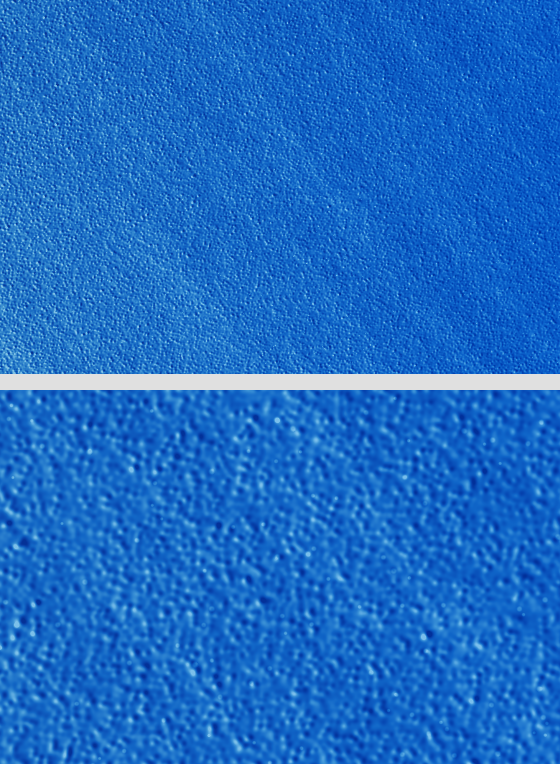
Top: the whole. Bottom: its middle third, enlarged.
A Shadertoy shader for this texture:

```glsl
const vec3 DEEP  = vec3(0.01, 0.19, 0.60);
const vec3 SHADE = vec3(0.03, 0.285, 0.70);
const vec3 BODY  = vec3(0.065, 0.40, 0.78);
const vec3 LIGHT = vec3(0.23, 0.57, 0.84);
const vec3 GLINT = vec3(0.48, 0.75, 0.92);

const float GRAIN_SCALE = 142.0;   // grains per canvas height
const vec2 LIGHT_DIR  = vec2(-0.90, -0.44);
const vec2 STREAK_DIR = vec2(0.62, -0.785);

vec3 hash3(vec2 p) {
    vec3 q = fract(p.xyx * vec3(0.1031, 0.1030, 0.0973));
    q += dot(q, q.yxz + 33.33);
    return fract((q.xxy + q.yzz) * q.zyx);
}

float valueNoise(vec2 p) {
    vec2 cell = floor(p), f = fract(p);
    f = f * f * (3.0 - 2.0 * f);
    float low  = mix(hash3(cell).x, hash3(cell + vec2(1, 0)).x, f.x);
    float high = mix(hash3(cell + vec2(0, 1)).x, hash3(cell + vec2(1, 1)).x, f.x);
    return mix(low, high, f.y);
}

vec2 rotate(vec2 p, vec2 axis) {
    return vec2(dot(p, axis), dot(p, vec2(-axis.y, axis.x)));
}

// Rounded lumps of random height and width, one per jittered cell
float lumps(vec2 p) {
    vec2 cell = floor(p);
    float height = 0.0;
    for (int y = -1; y <= 1; y++)
    for (int x = -1; x <= 1; x++) {
        vec2 id = cell + vec2(x, y);
        vec3 rnd = hash3(id);
        vec2 d = p - id - rnd.xy;
        float tightness = mix(4.0, 7.0, fract(rnd.z * 7.3));
        height += rnd.z * exp(-tightness * dot(d, d));
    }
    return height;
}

float surfaceHeight(vec2 p) {
    float grains = lumps(rotate(p, vec2(0.8, 0.6)));
    float clumps = valueNoise(rotate(p, vec2(0.6, 0.8)) * 0.5 + 91.0);
    float grit = valueNoise(p * 1.6 + 41.0);
    return 0.7 * grains + 0.35 * clumps + 0.25 * grit;
}

// Slope of the surface towards the light
float relief(vec2 p, vec2 lightDir, float reach) {
    vec2 stepVec = lightDir * reach;
    return surfaceHeight(p - stepVec) - surfaceHeight(p + stepVec);
}

// Soft diagonal bands at two widths
float streaks(vec2 p, vec2 dir) {
    vec2 q = rotate(p, dir);
    q.y += 0.02 * valueNoise(p * 6.0);
    return 0.7 * valueNoise(q * vec2(1.6, 15.0) + 7.0)
         + 0.7 * valueNoise(q * vec2(4.0, 36.0) + 23.0) - 0.7;
}

// Sparse bright specks
float specks(vec2 p, float share) {
    vec2 cell = floor(p);
    vec3 rnd = hash3(cell + 173.0);
    vec2 centre = 0.35 + 0.3 * rnd.xy;
    float radius = mix(0.25, 0.5, rnd.x);
    float spot = 1.0 - smoothstep(0.3 * radius, radius, length(p - cell - centre));
    return spot * step(1.0 - share, rnd.z);
}

vec3 paint(float tone) {
    vec3 col = mix(DEEP, SHADE, clamp((tone + 2.6) / 1.3, 0.0, 1.0));
    col = mix(col, BODY, clamp((tone + 1.3) / 1.3, 0.0, 1.0));
    col = mix(col, LIGHT, clamp(tone / 1.5, 0.0, 1.0));
    return mix(col, GLINT, clamp((tone - 1.5) / 1.3, 0.0, 1.0));
}

void mainImage(out vec4 fragColor, in vec2 fragCoord) {
    vec2 uv = fragCoord / iResolution.xy;
    vec2 p = fragCoord / iResolution.y;

    // Broad falloff from the lower left
    float tone = 0.48 - 0.9 * uv.x + 0.8 * (0.5 - uv.y) * (1.0 - uv.x);
    tone += 0.6 * streaks(p, STREAK_DIR);

    // Grainy relief, stronger where the light grazes
    float contrast = mix(3.9, 2.6, uv.x);
    tone += contrast * relief(p * GRAIN_SCALE, LIGHT_DIR, 0.34);

    // Patchy brightness and stray glints
    tone += 0.5 * (valueNoise(p * 50.0) - 0.5);
    tone += 1.6 * specks(rotate(p, STREAK_DIR) * 135.0, 0.03);

    // Purer blue on the far side
    vec3 col = paint(tone) + vec3(-0.02, -0.005, 0.025) * (2.0 * uv.x - 1.0);
    fragColor = vec4(clamp(col, 0.0, 1.0), 1.0);
}
```
